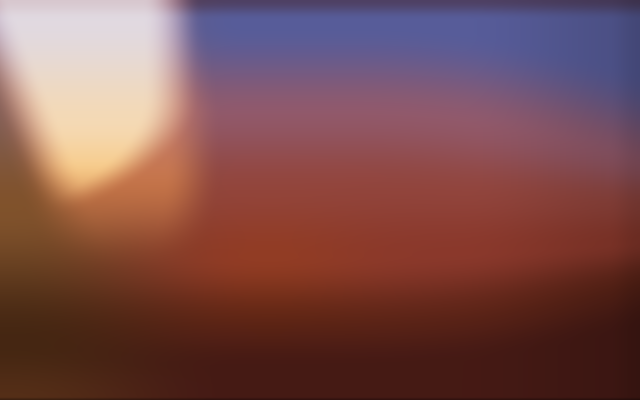
Reproduce this background procedurally as a Shadertoy shader.

```glsl
// Soft dusk gradient: blue sky over red earth, with a pale warm glow at the upper left.

// Blends in the next colour as v rises from lo to hi.
vec3 blendUp(vec3 base, vec3 next, float lo, float hi, float v) {
    return mix(base, next, smoothstep(lo, hi, v));
}

// Dark earth, red, rose and blue, stacked from bottom to top.
vec3 duskColor(float h) {
    vec3 c = vec3(0.27, 0.10, 0.08);
    c = blendUp(c, vec3(0.36, 0.14, 0.09), 0.08, 0.22, h);
    c = blendUp(c, vec3(0.54, 0.22, 0.17), 0.18, 0.36, h);
    c = blendUp(c, vec3(0.57, 0.27, 0.24), 0.36, 0.56, h);
    c = blendUp(c, vec3(0.57, 0.35, 0.42), 0.52, 0.74, h);
    return blendUp(c, vec3(0.34, 0.36, 0.60), 0.70, 0.94, h);
}

// Olive brown shade along the left side.
vec3 umberColor(float h) {
    vec3 c = vec3(0.33, 0.18, 0.09);
    c = blendUp(c, vec3(0.27, 0.15, 0.07), 0.00, 0.14, h);
    c = blendUp(c, vec3(0.50, 0.32, 0.17), 0.15, 0.48, h);
    return blendUp(c, vec3(0.50, 0.37, 0.34), 0.48, 0.75, h);
}

// Outer glow: orange below, lavender above.
vec3 haloColor(float h) {
    vec3 c = vec3(0.78, 0.46, 0.28);
    c = blendUp(c, vec3(0.76, 0.48, 0.43), 0.50, 0.74, h);
    return blendUp(c, vec3(0.64, 0.52, 0.68), 0.72, 0.95, h);
}

// Inner glow: gold at the tip, cool white at the top.
vec3 coreColor(float h) {
    vec3 c = vec3(0.97, 0.79, 0.52);
    c = blendUp(c, vec3(0.96, 0.85, 0.70), 0.54, 0.70, h);
    return blendUp(c, vec3(0.88, 0.85, 0.88), 0.66, 0.96, h);
}

// Soft band between two horizontal limits.
float softSpan(float x, float left, float right, float softLeft, float softRight) {
    return smoothstep(left - softLeft, left + softLeft, x)
         * (1.0 - smoothstep(right - softRight, right + softRight, x));
}

// Round soft spot with independent radii.
float spot(vec2 p, vec2 center, vec2 radius) {
    vec2 d = (p - center) / radius;
    return exp(-dot(d, d));
}

void mainImage(out vec4 fragColor, in vec2 fragCoord) {
    vec2 p = fragCoord / iResolution.xy;

    // Bands that arch down in the sky and up in the earth on the right
    float side = max(0.0, p.x - 0.55);
    float bend = side * side * mix(-0.5, 0.6, smoothstep(0.25, 0.65, p.y));
    vec3 color = duskColor(p.y + bend);
    color += vec3(0.03, 0.015, -0.03) * spot(p, vec2(0.42, 0.34), vec2(0.15, 0.14));

    // Brown left side and dim right side
    color = mix(color, umberColor(p.y), 1.0 - smoothstep(0.02, 0.38, p.x));
    color *= 1.0 - 0.14 * smoothstep(0.72, 1.0, p.x);
    color *= 1.0 - 0.10 * smoothstep(0.95, 1.0, p.x);

    // Wide glow
    float leftEdge = 0.016 + 0.2625 * (0.79 - p.y);
    float haloRight = 0.302 - 0.10 * max(0.0, p.y - 0.72)
                    - 0.5 * pow(max(0.0, 0.60 - p.y), 2.0);
    float halo = softSpan(p.x, leftEdge - 0.005, haloRight, 0.055, 0.045)
               * smoothstep(0.32, 0.58, p.y);
    color = mix(color, haloColor(p.y), halo);

    // Bright core narrowing to a rounded tip
    float taper = max(0.0, 0.76 - p.y);
    float coreRight = 0.268 - 2.2 * taper * taper;
    float core = softSpan(p.x, leftEdge + 0.008, coreRight, 0.045, 0.045)
               * smoothstep(0.44, 0.60, p.y);
    color = mix(color, coreColor(p.y), core);

    // Darkened top and bottom rims
    vec3 rim = mix(vec3(0.90, 0.70, 0.65), vec3(0.96, 0.92, 0.92), core);
    color *= mix(vec3(1.0), rim, smoothstep(0.95, 1.0, p.y));
    color *= mix(0.7, 1.0, smoothstep(0.0, 0.008, p.y));

    fragColor = vec4(color, 1.0);
}
```
